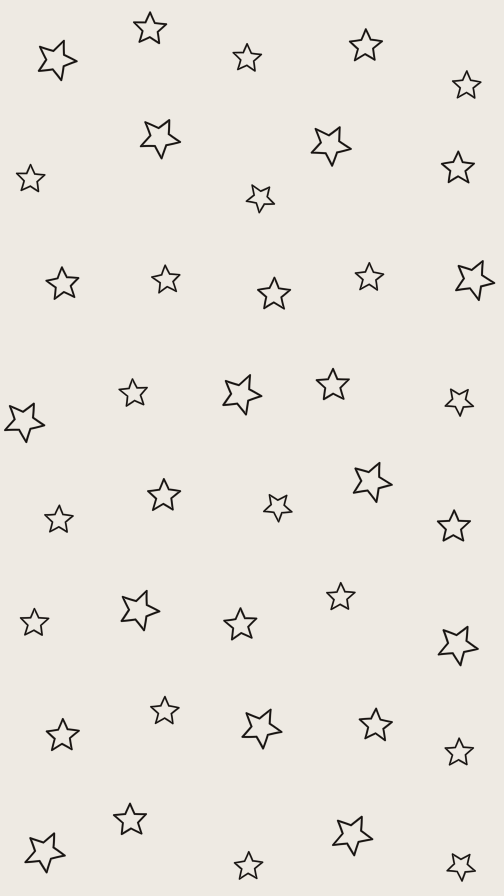
Give the GLSL for this pattern, as a Shadertoy shader.

```glsl
const float FIFTH = 6.2831853 / 5.0;

vec3 hash3(vec2 id) {
    vec3 h = vec3(dot(id, vec2(127.1, 311.7)), dot(id, vec2(269.5, 183.3)), dot(id, vec2(419.2, 371.9)));
    return fract(sin(h + 1.7) * 4375.85);
}

float segmentDistance(vec2 p, vec2 a, vec2 b) {
    vec2 ab = b - a;
    return length(p - a - ab * clamp(dot(p - a, ab) / dot(ab, ab), 0.0, 1.0));
}

// Distance to the outline of a five-pointed star, turned clockwise by tilt
float starOutline(vec2 p, float radius, float tilt) {
    float angle = atan(p.x, p.y) - tilt;
    angle = abs(mod(angle + 0.5 * FIFTH, FIFTH) - 0.5 * FIFTH);
    vec2 folded = length(p) * vec2(cos(angle), sin(angle));
    vec2 notch = 0.47 * radius * vec2(cos(0.5 * FIFTH), sin(0.5 * FIFTH));
    return segmentDistance(folded, vec2(radius, 0.0), notch);
}

void mainImage(out vec4 fragColor, in vec2 fragCoord) {
    vec2 uv = fragCoord / iResolution.x;
    float pixel = 1.0 / iResolution.x;

    // One star per cell, staggered and jittered but kept inside its cell
    vec2 cell = vec2(0.2, 0.2222);
    vec2 id = floor(uv / cell);
    vec3 rnd = hash3(id);
    vec2 stagger = vec2(0.018, 0.03) * (2.0 * mod(id.yx, 2.0) - 1.0);
    vec2 jitter = vec2(0.07, 0.066) * (rnd.xy - 0.5);
    vec2 p = uv - (id + 0.5) * cell - stagger - jitter;

    // Large tilted stars, medium upright ones, and small ones that rarely tilt
    float kind = mod(id.x * 4.0 + id.y * 3.0, 10.0);
    bool large = kind < 2.5;
    bool medium = !large && kind < 5.5;
    float radius = large ? 0.041 : medium ? 0.0335 : 0.029;
    float tilt = large ? 0.47 : !medium && rnd.x > 0.86 ? 0.65 : 0.0;
    tilt += 0.14 * (rnd.z - 0.5);

    // Hand-drawn wobble and pen stroke
    p += 0.03 * radius * sin(2.2 * p.yx / radius + 6.28 * rnd.zx);
    float halfWidth = large ? 0.0020 : medium ? 0.0019 : 0.0017;
    float edge = halfWidth - starOutline(p, radius, tilt);
    float ink = smoothstep(-0.7 * pixel, 0.7 * pixel, edge);

    vec3 paper = vec3(0.932, 0.918, 0.890);
    vec3 inkColor = vec3(0.09, 0.075, 0.065);
    fragColor = vec4(mix(paper, inkColor, ink), 1.0);
}
```
